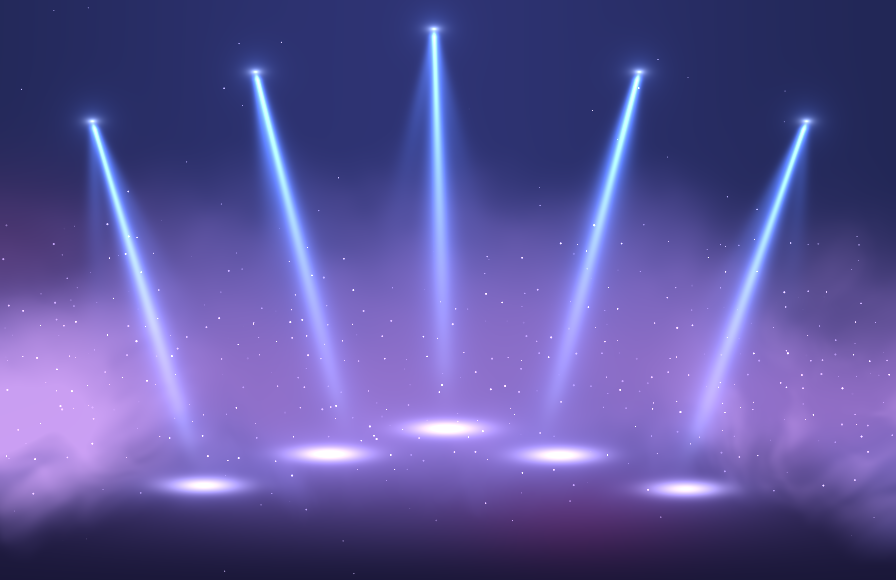
Give the GLSL for this background, as a Shadertoy shader.

```glsl
// Five stage spotlights shining through violet fog onto a dark floor.

// Layout, in units of the canvas height
const float ASPECT = 1.542;
const int LIGHTS = 5;
const vec2 LAMPS[LIGHTS] = vec2[](vec2(0.159, 0.791), vec2(0.440, 0.876),
    vec2(0.747, 0.950), vec2(1.100, 0.876), vec2(1.388, 0.791));
const vec2 POOLS[LIGHTS] = vec2[](vec2(0.351, 0.163), vec2(0.566, 0.217),
    vec2(0.769, 0.261), vec2(0.964, 0.215), vec2(1.181, 0.157));
// Sideways drift per unit of fall: left, main and right ray
const vec3 SLOPES[LIGHTS] = vec3[](vec3(0.03, 0.30, 0.46), vec3(0.11, 0.25, 0.17),
    vec3(-0.20, 0.03, 0.20), vec3(-0.34, -0.26, -0.15), vec3(-0.50, -0.35, -0.09));
const vec3 SIDE_POWER = vec3(0.34, 0.85, 0.26);
const float BEAM_SPREAD = 0.046;
const float BEAM_REACH = 0.42;

// Colours
const vec3 SKY_EDGE = vec3(0.12, 0.14, 0.31);
const vec3 SKY_MID = vec3(0.18, 0.20, 0.45);
const vec3 HAZE = vec3(0.39, 0.36, 0.70);
const vec3 MAUVE = vec3(0.61, 0.45, 0.80);
const vec3 PUFF = vec3(0.79, 0.62, 0.95);
const vec3 FLOOR_DARK = vec3(0.10, 0.09, 0.22);
const vec3 FLOOR_LIT = vec3(0.38, 0.30, 0.61);
const vec3 BEAM_BLUE = vec3(0.28, 0.46, 0.95);
const vec3 BEAM_CORE = vec3(0.66, 0.88, 1.00);
const vec3 POOL_TINT = vec3(0.50, 0.50, 0.98);

float hash(vec2 p) {
    return fract(sin(dot(p, vec2(127.1, 311.7))) * 43758.5453);
}

float noise(vec2 p) {
    vec2 cell = floor(p), f = fract(p);
    f = f * f * (3.0 - 2.0 * f);
    return mix(mix(hash(cell), hash(cell + vec2(1, 0)), f.x),
               mix(hash(cell + vec2(0, 1)), hash(cell + vec2(1, 1)), f.x), f.y);
}

float fbm(vec2 p) {
    float sum = 0.0, gain = 0.5;
    for (int i = 0; i < 4; i++) {
        sum += gain * noise(p);
        p = mat2(1.6, 1.2, -1.2, 1.6) * p + 7.3;
        gain *= 0.5;
    }
    return sum;
}

float bell(float x, float centre, float width) {
    float d = (x - centre) / width;
    return exp(-d * d);
}

vec3 backdrop(vec2 p) {
    float soft = fbm(p * 3.0 + 2.0);
    float billow = fbm(p * 6.0 + 2.0 * soft);
    float side = abs(p.x - 0.77);
    vec3 col = mix(SKY_EDGE, SKY_MID, bell(p.x, 0.70, 0.65));

    // Fog rises to a ragged top that sinks towards the right
    float top = 0.63 - 0.17 * smoothstep(1.1, 1.5, p.x);
    float rise = p.y + 0.22 * (soft - 0.47);
    float fog = 1.0 - smoothstep(top - 0.22, top + 0.10, rise);
    col = mix(col, HAZE, fog);
    col = mix(col, vec3(0.36, 0.22, 0.46), 0.6 * bell(p.x, 0.0, 0.22) * bell(p.y, 0.57, 0.13));
    col = mix(col, MAUVE, 0.85 * bell(rise, 0.33, 0.17) * (0.65 + 0.5 * soft));

    // Bright puffs at both sides
    float puffs = smoothstep(0.30, 0.72, side) * bell(rise, 0.28, 0.16);
    col = mix(col, PUFF, min(1.0, puffs * smoothstep(0.22, 0.66, billow) * 1.25));

    // Floor
    vec3 ground = mix(FLOOR_DARK, FLOOR_LIT, smoothstep(-0.02, 0.20, p.y) * bell(side, 0.0, 0.68));
    ground += vec3(0.07, -0.02, 0.0) * bell(p.x, 1.0, 0.20) * bell(p.y, 0.10, 0.08);
    float edge = 0.24 - 0.07 * smoothstep(0.5, 0.77, side);
    float onFloor = 1.0 - smoothstep(edge - 0.13, edge + 0.03, p.y + 0.12 * (billow - 0.47));
    return mix(col, ground, onFloor);
}

vec3 beam(vec2 p, vec2 lamp, vec2 pool, vec3 slopes) {
    float fall = lamp.y - p.y;
    float t = max(fall, 0.0);
    float gate = smoothstep(0.0, 0.015, fall) * smoothstep(pool.y, pool.y + 0.12, p.y);
    vec3 light = vec3(0.0);
    for (int i = 0; i < 3; i++) {
        float offset = p.x - lamp.x - slopes[i] * t;
        float width = 0.005 + BEAM_SPREAD * t;
        float reach = i == 1 ? BEAM_REACH : 0.5 * BEAM_REACH;
        float power = SIDE_POWER[i] * exp(-t * t / (reach * reach));
        light += BEAM_BLUE * power * bell(offset, 0.0, width * 1.25);
        if (i == 1) light += BEAM_CORE * 0.65 * power * bell(offset, 0.0, width * 0.55);
    }
    // Wide veil around the rays
    float veil = bell(p.x - lamp.x - slopes.y * t, 0.0, 0.01 + 0.17 * t);
    light += BEAM_BLUE * 0.22 * veil * exp(-t * 3.0);
    return light * gate;
}

float sparkles(vec2 p, float scale, float seed) {
    vec2 cell = floor(p * scale);
    vec2 spot = 0.2 + 0.6 * vec2(hash(cell + seed), hash(cell + seed + 19.7));
    float size = mix(0.0010, 0.0027, hash(cell + seed + 5.1));
    float d = length(fract(p * scale) - spot) / scale;
    float chance = 0.5 * bell(p.y, 0.38, 0.19) + 0.02;
    float present = step(hash(cell + seed + 41.3), chance);
    return present * (1.0 - smoothstep(size * 0.3, size, d)) * hash(cell + seed + 8.8);
}

void mainImage(out vec4 fragColor, in vec2 fragCoord) {
    vec2 p = fragCoord / iResolution.xy * vec2(ASPECT, 1.0);
    vec3 col = backdrop(p);

    for (int i = 0; i < LIGHTS; i++) {
        vec3 light = beam(p, LAMPS[i], POOLS[i], SLOPES[i]);
        // Pool on the floor: tight core inside a flat halo
        vec2 q = p - POOLS[i];
        light += POOL_TINT * 0.55 * exp(-length(q / vec2(0.075, 0.022)));
        light += vec3(0.65, 0.62, 0.75) * exp(-dot(q, q / vec2(0.0042, 0.00018)));
        // Lamp flare
        vec2 f = p - LAMPS[i];
        light += vec3(0.9, 0.95, 1.0) * exp(-length(f / vec2(0.008, 0.004)));
        light += BEAM_BLUE * 0.45 * exp(-length(f) / 0.02);
        col += light * (1.0 - 0.45 * col);
    }

    float dust = sparkles(p, 22.0, 3.0) + sparkles(p, 35.0, 17.0);
    col += vec3(0.80, 0.72, 0.85) * dust;
    fragColor = vec4(clamp(col, 0.0, 1.0), 1.0);
}
```
